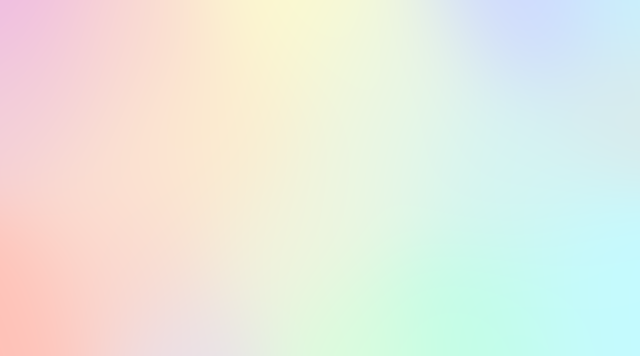
Write a WebGL 2 fragment shader that draws this background.

```glsl
#version 300 es
precision highp float;

uniform vec2 u_resolution;
out vec4 fragColor;

// Reach of one unit glow, as a fraction of the canvas
const vec2 GLOW_REACH = vec2(0.155, 0.26);

// Warm side
const vec3 LILAC = vec3(0.935, 0.730, 0.890);
const vec3 PINK  = vec3(0.950, 0.810, 0.850);
const vec3 CORAL = vec3(1.000, 0.750, 0.710);
const vec3 BLUSH = vec3(0.980, 0.850, 0.820);
const vec3 PEACH = vec3(0.985, 0.880, 0.820);
const vec3 CREAM = vec3(0.990, 0.930, 0.810);
const vec3 LEMON = vec3(0.990, 0.980, 0.810);
const vec3 MIST  = vec3(0.905, 0.880, 0.925);

// Cool side
const vec3 SAGE       = vec3(0.940, 0.955, 0.870);
const vec3 PALE_GREEN = vec3(0.920, 0.970, 0.890);
const vec3 LIME       = vec3(0.860, 0.990, 0.865);
const vec3 MINT       = vec3(0.760, 0.995, 0.900);
const vec3 CYAN       = vec3(0.770, 0.980, 1.000);
const vec3 ICE        = vec3(0.835, 0.955, 0.950);
const vec3 PERIWINKLE = vec3(0.810, 0.850, 1.000);
const vec3 POWDER     = vec3(0.850, 0.920, 0.925);
const vec3 SKY        = vec3(0.785, 0.955, 0.990);

// Weighted colour in rgb, weight in a
vec4 glow(vec2 uv, vec2 center, float size, vec3 color) {
    vec2 offset = (uv - center) / (GLOW_REACH * size);
    return vec4(color, 1.0) * exp(-dot(offset, offset));
}

vec4 warmGlows(vec2 uv) {
    vec4 sum = glow(uv, vec2(0.00, 1.00), 1.0, LILAC);
    sum += glow(uv, vec2(0.02, 0.70), 0.9, PINK);
    sum += glow(uv, vec2(0.00, 0.12), 1.0, CORAL);
    sum += glow(uv, vec2(0.20, 0.20), 0.9, BLUSH);
    sum += glow(uv, vec2(0.21, 0.90), 0.9, BLUSH);
    sum += glow(uv, vec2(0.20, 0.50), 1.0, PEACH);
    sum += glow(uv, vec2(0.36, 0.62), 1.0, CREAM);
    sum += glow(uv, vec2(0.45, 0.97), 1.0, LEMON);
    sum += glow(uv, vec2(0.30, 0.00), 0.75, MIST);
    return sum;
}

vec4 coolGlows(vec2 uv) {
    vec4 sum = glow(uv, vec2(0.44, 0.25), 0.9, SAGE);
    sum += glow(uv, vec2(0.56, 0.50), 0.9, PALE_GREEN);
    sum += glow(uv, vec2(0.61, 0.82), 0.9, PALE_GREEN);
    sum += glow(uv, vec2(0.54, 0.02), 0.8, LIME);
    sum += glow(uv, vec2(0.72, 0.08), 1.0, MINT);
    sum += glow(uv, vec2(0.97, 0.15), 1.1, CYAN);
    sum += glow(uv, vec2(0.77, 0.53), 1.0, ICE);
    sum += glow(uv, vec2(0.82, 1.00), 0.9, PERIWINKLE);
    sum += glow(uv, vec2(1.00, 0.71), 0.8, POWDER);
    sum += glow(uv, vec2(1.01, 1.00), 0.75, SKY);
    return sum;
}

void main() {
    vec2 uv = gl_FragCoord.xy / u_resolution;

    // Normalised blend keeps every transition smooth
    vec4 blend = warmGlows(uv) + coolGlows(uv);
    fragColor = vec4(blend.rgb / blend.a, 1.0);
}
```
